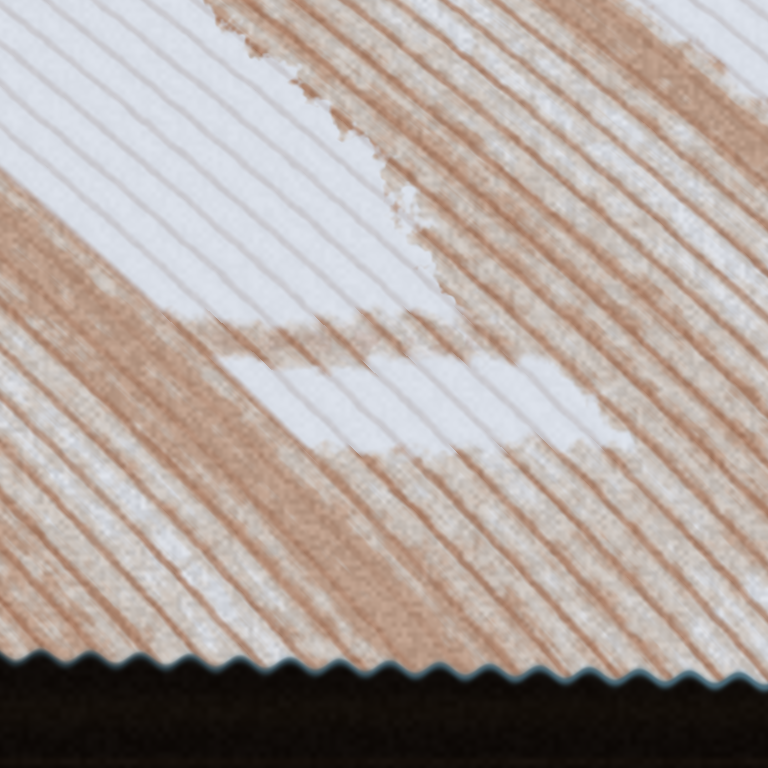
Reproduce this texture procedurally as a Shadertoy shader.

```glsl
// Weathered corrugated roof: slanted ridges with pale frosted patches,
// tan rusty grooves and a scalloped eave above a dark wall.
// Ridges follow a bent coordinate; masks and value noise drive the colour.

#define PITCH 0.0650        // ridge spacing measured along the eave
#define PHASE 0.664         // ridge coordinate of one groove
#define EAVE 0.130          // mean height of the eave
#define EAVE_TILT 0.034     // drop of the eave from left to right
#define TOOTH 0.0075        // depth of the eave scallops
#define GRAIN 0.10          // strength of fine speckle
#define WHITE vec3(0.845, 0.865, 0.900)
#define PALE vec3(0.785, 0.755, 0.730)
#define TAN vec3(0.725, 0.605, 0.530)
#define RUST vec3(0.630, 0.440, 0.340)
#define DARK vec3(0.055, 0.038, 0.028)
#define TEAL vec3(0.300, 0.450, 0.520)

float hash(vec2 p) {
    return fract(sin(dot(p, vec2(127.1, 311.7))) * 43758.5453);
}

float noise(vec2 p) {
    vec2 i = floor(p), f = fract(p);
    f = f * f * (3.0 - 2.0 * f);
    return mix(mix(hash(i), hash(i + vec2(1, 0)), f.x),
               mix(hash(i + vec2(0, 1)), hash(i + vec2(1, 1)), f.x), f.y);
}

float fbm(vec2 p) {
    float sum = 0.0, amp = 0.5;
    for (int i = 0; i < 3; i++) {
        sum += amp * noise(p);
        p = p * 2.03 + 17.3;
        amp *= 0.5;
    }
    return sum / 0.875;
}

float bump(float x, float centre, float width) {
    float d = (x - centre) / width;
    return exp(-d * d);
}

// Soft-edged interval from a to b
float span(float x, float a, float b, float soft) {
    return smoothstep(a - soft, a + soft, x) * (1.0 - smoothstep(b - soft, b + soft, x));
}

// Fully white areas: long upper patch, short middle patch, upper right corner
float whitePatches(float s, float y, float ridge, float rough) {
    float jag = (hash(vec2(ridge, 4.0)) - 0.5) * 0.022 + rough * 0.03;
    float right = mix(1.07, 1.19, smoothstep(0.60, 0.85, y)) + rough * 0.10;
    float upper = span(s, PHASE + rough * 0.01, right, 0.012)
                * smoothstep(0.572, 0.596, y + jag);
    float middle = span(s, PHASE + 0.004, 1.10 + rough * 0.06, 0.010)
                 * span(y + jag, 0.415, 0.528, 0.010);
    float corner = smoothstep(1.735, 1.775, s + rough * 0.06);
    return max(max(upper, middle), corner);
}

// Partial frosting of the remaining ridges
float frosting(float s, float h) {
    float f = 0.40;
    f += 0.34 * bump(s, 0.35, 0.075);
    f -= 0.16 * bump(s, 0.12, 0.12);
    f -= 0.42 * bump(s, 0.57, 0.085);
    f += 0.20 * bump(s, 0.95, 0.20) * smoothstep(0.10, 0.28, h);
    f -= 0.12 * bump(s, 1.26, 0.07);
    f += 0.32 * bump(s, 1.49, 0.11);
    f -= 0.48 * bump(s, 1.68, 0.055);
    f += 0.42 * smoothstep(0.82, 1.08, s) * smoothstep(0.17, 0.04, h);
    return f;
}

vec3 roof(vec2 uv, float s, float h) {
    float p = (s - PHASE) / PITCH;
    float ridge = floor(p), f = fract(p);
    float rough = fbm(uv * 45.0) - 0.5;
    float streak = fbm(vec2(s * 75.0, h * 14.0)) - 0.5;
    float speckle = noise(uv * 150.0) - 0.5;

    float white = whitePatches(s, uv.y, ridge, rough);
    float wobble = f + rough * 0.12;
    float groove = max(1.0 - smoothstep(0.04, 0.22, wobble), smoothstep(0.86, 1.0, wobble));
    float crest = bump(wobble, 0.55, 0.26);

    float frost = frosting(s, h) + 0.55 * rough + 0.50 * streak + 0.28 * (crest - 0.5);
    vec3 bare = mix(TAN, PALE, smoothstep(0.05, 0.55, frost));
    bare = mix(bare, WHITE, 0.85 * smoothstep(0.50, 0.95, frost));

    // The two plain tan bands have shallower grooves
    float plain = max(bump(s, 0.59, 0.07), bump(s, 1.68, 0.05));
    float rust = groove * (0.62 + 0.6 * streak) * (1.0 - 0.6 * plain);
    bare = mix(bare, RUST, clamp(rust, 0.0, 0.85));

    // Rusty lap joint between the two central white patches
    float lap = span(s, PHASE + 0.02, 1.12, 0.02) * bump(uv.y, 0.555, 0.018);
    bare = mix(bare, RUST, 0.35 * lap * smoothstep(0.35, 0.65, rough + 0.5));

    vec3 snow = WHITE + 0.012 * crest;
    snow = mix(snow, vec3(0.765, 0.750, 0.765), 0.65 * groove);
    return mix(bare, snow, white) + speckle * GRAIN * mix(1.0, 0.25, white);
}

void mainImage(out vec4 fragColor, in vec2 fragCoord) {
    vec2 uv = fragCoord / iResolution.xy;
    float h = uv.y - EAVE;
    float s = uv.x + 0.88 * h + 0.22 * h * h;

    // Scalloped eave with a bluish rim
    float wave = cos(6.28318 * ((uv.x - PHASE) / PITCH - 0.1));
    float eave = EAVE + EAVE_TILT * (0.5 - uv.x) - TOOTH * wave;
    float above = uv.y - eave;

    vec3 wall = DARK + 0.025 * (noise(uv * 120.0) - 0.5);
    wall += vec3(0.022, 0.018, 0.008) * bump(uv.y, 0.075, 0.022);
    wall += vec3(0.030, 0.020, 0.010) * bump(uv.y, 0.008, 0.006);

    vec3 col = mix(wall, roof(uv, s, h), smoothstep(-0.004, 0.005, above));
    col = mix(col, TEAL, bump(above, -0.001, 0.006) * mix(0.45, 0.85, uv.x));
    fragColor = vec4(clamp(col, 0.0, 1.0), 1.0);
}
```
